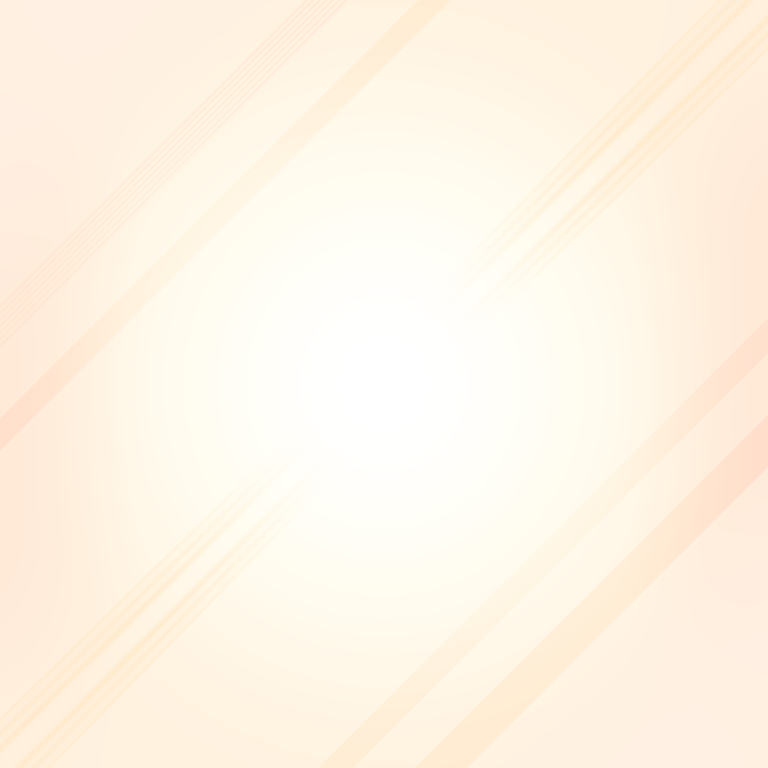
Give the GLSL for this background, as a three.js fragment shader.

```glsl
// Pale peach backdrop with a white central glow and diagonal bands, pinstripes and streaks.
varying vec2 vUv;

const vec3 WHITE = vec3(1.0, 1.0, 1.0);
const vec3 IVORY = vec3(1.0, 0.991, 0.945);
const vec3 CREAM = vec3(1.0, 0.949, 0.876);
const vec3 PEACH = vec3(1.0, 0.915, 0.845);
const vec3 BLUSH = vec3(1.0, 0.941, 0.893);
const vec3 BAND_GOLD = vec3(1.0, 0.918, 0.81);
const vec3 BAND_ROSE = vec3(1.0, 0.862, 0.783);
const vec3 PIN_COLOR = vec3(1.0, 0.882, 0.79);
const vec3 STREAK_GOLD = vec3(1.0, 0.89, 0.735);

const float EDGE = 0.0012;            // softness of band edges
const float PIN_START = 0.395;        // pinstripe group along the falling diagonal
const float PIN_STEP = 0.0086;
const float PIN_COUNT = 7.0;
const float PIN_HALF_WIDTH = 0.0015;
const float STREAK_FIRST = 0.023;     // streak offsets from the main diagonal
const float STREAK_STEP = 0.018;
const int STREAK_PAIRS = 3;

// Soft-edged strip between two positions
float strip(float s, float from, float to) {
  return smoothstep(from - EDGE, from + EDGE, s)
       * (1.0 - smoothstep(to - EDGE, to + EDGE, s));
}

// White centre, cream surround, peach sides and blush corners
vec3 backdrop(vec2 p) {
  float r = length(p * vec2(1.03, 0.97));
  vec3 color = mix(WHITE, IVORY, smoothstep(0.03, 0.3, r));
  color = mix(color, CREAM, smoothstep(0.2, 0.53, r));
  float side = smoothstep(0.3, 0.52, abs(p.x));
  float middle = 1.0 - smoothstep(0.2, 0.5, abs(p.y));
  color = mix(color, PEACH, side * mix(0.25, 1.0, middle));
  float corner = smoothstep(0.5, 0.85, abs(p.x - p.y));
  return mix(color, BLUSH, corner * 0.8);
}

// Evenly spaced thin lines over a faint tint
float pinstripes(float s) {
  float cell = (s - PIN_START) / PIN_STEP;
  float d = abs(fract(cell) - 0.5) * PIN_STEP;
  float line = 1.0 - smoothstep(PIN_HALF_WIDTH - EDGE, PIN_HALF_WIDTH + EDGE, d);
  float group = strip(s, PIN_START, PIN_START + PIN_STEP * PIN_COUNT);
  return group * (0.1 + 0.5 * line);
}

// Mirrored streaks that strengthen away from the centre
float streaks(float s, float along) {
  float reach = abs(along);
  float across = abs(s - 1.0) / mix(0.88, 1.08, reach);
  float total = 0.0;
  for (int i = 0; i < STREAK_PAIRS; i++) {
    float k = float(i);
    float d = across - STREAK_FIRST - STREAK_STEP * k;
    float width = 0.0055 - 0.0012 * k;
    total += exp(-d * d / (width * width)) * (0.5 - 0.1 * k);
  }
  float haze = 0.16 * strip(across, 0.014, 0.061);
  return (total + haze) * smoothstep(0.1, 0.65, reach);
}

void main() {
  vec2 p = vUv - 0.5;
  float s = 1.0 + p.x - p.y;
  float along = p.x + p.y;
  vec3 color = backdrop(p);

  // Bands turn from gold to rose at the sides and pale near the glow
  float sideways = smoothstep(0.28, 0.52, abs(p.x));
  vec3 bandColor = mix(BAND_GOLD, BAND_ROSE, sideways);
  float presence = smoothstep(0.15, 0.54, length(p));
  float bands = 0.75 * strip(s, 0.545, 0.587)
              + 0.65 * strip(s, 1.414, 1.46)
              + 0.85 * strip(s, 1.54, 1.608);
  color = mix(color, bandColor, bands * presence);
  color = mix(color, PIN_COLOR, pinstripes(s) * presence);

  color = mix(color, STREAK_GOLD, streaks(s, along) * 0.75);
  gl_FragColor = vec4(color, 1.0);
}
```
